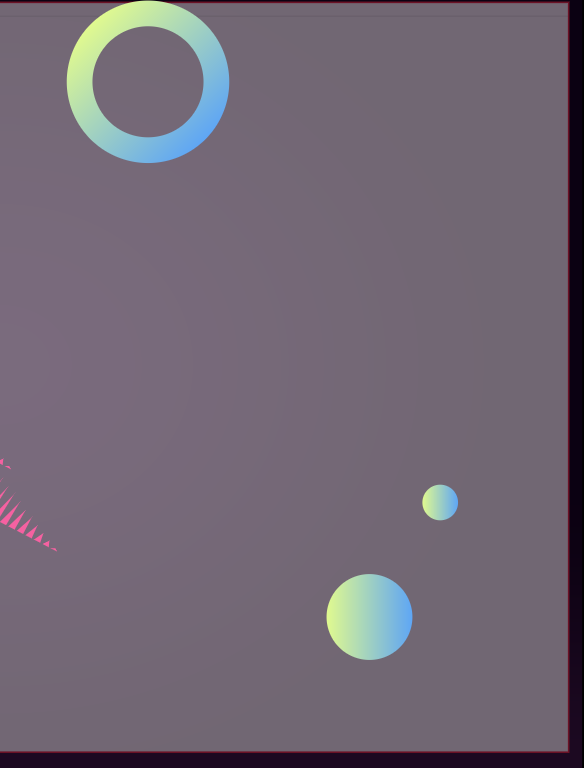
Give the GLSL for this background, as a WebGL 2 fragment shader.

```glsl
#version 300 es
precision highp float;

uniform vec2 u_resolution;
out vec4 outColor;

const vec3 LIME = vec3(0.88, 0.98, 0.56);
const vec3 SKY = vec3(0.37, 0.65, 0.96);
const vec3 PINK = vec3(0.96, 0.38, 0.63);
const vec3 MAUVE = vec3(0.478, 0.418, 0.490);
const vec3 TAUPE = vec3(0.443, 0.402, 0.450);
const vec3 CRIMSON = vec3(0.42, 0.07, 0.15);
const vec3 PLUM = vec3(0.11, 0.035, 0.13);
const vec3 INK = vec3(0.045, 0.005, 0.07);

// Antialiased coverage of a signed distance
float cover(float d, float px) {
    return clamp(0.5 - d / px, 0.0, 1.0);
}

float boxDistance(vec2 p, vec2 lo, vec2 hi) {
    vec2 q = abs(p - 0.5 * (lo + hi)) - 0.5 * (hi - lo);
    return length(max(q, 0.0)) + min(max(q.x, q.y), 0.0);
}

vec3 limeToSky(vec2 q, vec2 dir, float radius) {
    return mix(LIME, SKY, clamp(0.5 + 0.5 * dot(q, dir) / radius, 0.0, 1.0));
}

vec3 drawDisc(vec3 col, vec2 q, float radius, float px) {
    return mix(col, limeToSky(q, vec2(1.0, 0.0), radius), cover(length(q) - radius, px));
}

vec3 drawRing(vec3 col, vec2 q, float outer, float inner, float px) {
    float d = abs(length(q) - 0.5 * (outer + inner)) - 0.5 * (outer - inner);
    return mix(col, limeToSky(q, normalize(vec2(1.0, -1.0)), outer), cover(d, px));
}

// Leaning spikes on a sloped base, growing away from the corner at q = 0
float spikeDistance(vec2 q, vec2 along, vec2 lean, float pitch, float growth) {
    vec2 uv = inverse(mat2(along, lean)) * q;
    float skew = abs(along.x * lean.y - along.y * lean.x);
    float cell = max(floor(uv.x / pitch), 0.0) + 0.5;
    float offset = abs(uv.x - cell * pitch) * skew;
    float height = growth * cell * pitch;
    float halfWidth = 0.36 * pitch * (1.0 - uv.y / height);
    return max(offset - halfWidth, -uv.y * skew);
}

void main() {
    vec2 p = gl_FragCoord.xy / u_resolution.y;
    float px = 1.0 / u_resolution.y;

    // Dark surround
    vec3 col = mix(PLUM, INK, smoothstep(0.0, 0.35, p.y));
    col = mix(col, vec3(0.0), cover(0.758 - p.x, px));

    // Panel with a broad radial glow and a thin border
    float panel = boxDistance(p, vec2(-0.1, 0.0195), vec2(0.7415, 0.9980));
    float glow = length((p - vec2(0.0, 0.525)) * vec2(1.0, 1.2));
    vec3 fill = mix(MAUVE, TAUPE, smoothstep(0.0, 0.74, glow));
    float hairline = cover(abs(p.y - 0.979) - 0.0005, px);
    fill = mix(fill, fill * 0.88, hairline);
    col = mix(col, CRIMSON, cover(panel, px));
    col = mix(col, fill, cover(panel + 0.0021, px));

    // Two rows of spikes
    vec2 along = normalize(vec2(-0.888, 0.459));
    vec2 lean = normalize(vec2(0.62, 0.785));
    for (int i = 0; i < 2; i++) {
        vec2 corner = vec2(0.076, 0.281) + float(i) * vec2(-0.060, 0.107);
        float d = spikeDistance(p - corner, along, lean, 0.0125, 0.43);
        col = mix(col, PINK, cover(d, px));
    }

    // Gradient ring and discs
    col = drawRing(col, p - vec2(0.1927, 0.8935), 0.1058, 0.0723, px);
    col = drawDisc(col, p - vec2(0.5732, 0.3457), 0.0232, px);
    col = drawDisc(col, p - vec2(0.4811, 0.1966), 0.0559, px);

    outColor = vec4(col, 1.0);
}
```
